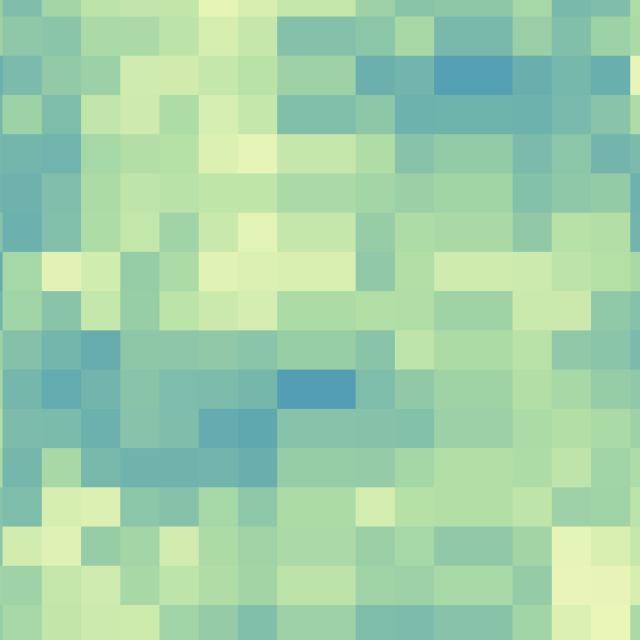
Reproduce this texture procedurally as a three.js fragment shader.

```glsl
// Mosaic of flat square cells, tinted from blue through green to pale yellow.
// Layered sines make the broad areas, blocky cellular noise the flat patches,
// and a sparse jitter the odd cells; a rank curve then sets the colour shares.

varying vec2 vUv;

const float CELL = 0.0613;               // side of one cell
const vec2 ORIGIN = vec2(0.004, 0.0547); // lower left corner of cell (0, 0)
const float EDGE = 0.018;                // half width of a cell edge, in cells
const float MERGE = 0.08;                // share of rows and columns repeated

const float BAND_GAIN = 0.78;            // level bands, strongest at mid width
const float COLUMN_GAIN = 0.56;          // upright stripes
const float SLANT_GAIN = 0.52;           // one slanted wave
const float PATCH_SIZE = 2.3;            // spacing of flat patches, in cells
const float PATCH_GAIN = 0.95;
const float JITTER_GAIN = 1.1;

const vec3 DEEP  = vec3(0.27, 0.58, 0.72);
const vec3 BLUE  = vec3(0.34, 0.63, 0.70);
const vec3 TEAL  = vec3(0.42, 0.69, 0.68);
const vec3 SAGE  = vec3(0.51, 0.75, 0.67);
const vec3 GREEN = vec3(0.60, 0.81, 0.65);
const vec3 LIME  = vec3(0.71, 0.88, 0.65);
const vec3 PALE  = vec3(0.86, 0.94, 0.70);
const vec3 CREAM = vec3(0.94, 0.97, 0.73);

const float PI = 3.14159;
const float TAU = 6.28319;

float hash(vec2 p) {
  return fract(sin(dot(p, vec2(127.1, 311.7))) * 43758.5);
}

// Cellular noise: the value, -1 to 1, of the nearest site in square distance
float patchValue(vec2 p) {
  vec2 base = floor(p);
  float nearest = 4.0;
  float value = 0.0;
  for (int y = -1; y <= 1; y++) {
    for (int x = -1; x <= 1; x++) {
      vec2 id = base + vec2(float(x), float(y));
      vec2 gap = abs(p - id - vec2(hash(id), hash(id + 41.3)));
      float reach = max(gap.x, gap.y);
      if (reach < nearest) {
        nearest = reach;
        value = 2.0 * hash(id + 73.9) - 1.0;
      }
    }
  }
  return value;
}

// Broad areas from layered sines
float areas(vec2 p) {
  float band = cos(2.0 * TAU * (p.y - 0.62)) * sin(PI * p.x);
  float column = -cos(TAU * (p.x - 0.62) / 0.75);
  float slant = cos(TAU * (0.8 * (p.y - 0.95) + p.x - 0.3));
  return BAND_GAIN * band + COLUMN_GAIN * column + SLANT_GAIN * slant;
}

// Colour for a rank from 0 to 1; the stops follow the area shares
vec3 ramp(float rank) {
  vec3 c = mix(DEEP, BLUE, clamp(rank / 0.045, 0.0, 1.0));
  c = mix(c, TEAL, clamp((rank - 0.045) / 0.095, 0.0, 1.0));
  c = mix(c, SAGE, clamp((rank - 0.14) / 0.155, 0.0, 1.0));
  c = mix(c, GREEN, clamp((rank - 0.295) / 0.215, 0.0, 1.0));
  c = mix(c, LIME, clamp((rank - 0.51) / 0.25, 0.0, 1.0));
  c = mix(c, PALE, clamp((rank - 0.76) / 0.16, 0.0, 1.0));
  return mix(c, CREAM, clamp((rank - 0.92) / 0.08, 0.0, 1.0));
}

// Flat colour of one cell; some rows and columns repeat their neighbour
vec3 cellColor(vec2 cell) {
  vec2 roll = vec2(hash(vec2(cell.x, 7.0)), hash(vec2(3.0, cell.y)));
  cell -= step(1.0 - MERGE, roll);

  float level = areas(ORIGIN + (cell + 0.5) * CELL);
  level += PATCH_GAIN * patchValue(cell / PATCH_SIZE + 5.2);
  level += JITTER_GAIN * pow(hash(cell + 19.7), 6.0) * sign(hash(cell + 8.1) - 0.5);

  return ramp(1.0 / (1.0 + exp(-1.7 * level)));
}

void main() {
  // Blend the four nearest cells across a thin edge
  vec2 p = (vUv - ORIGIN) / CELL - 0.5;
  vec2 cell = floor(p);
  vec2 w = smoothstep(0.5 - EDGE, 0.5 + EDGE, fract(p));
  vec3 low = mix(cellColor(cell), cellColor(cell + vec2(1.0, 0.0)), w.x);
  vec3 high = mix(cellColor(cell + vec2(0.0, 1.0)), cellColor(cell + 1.0), w.x);
  gl_FragColor = vec4(mix(low, high, w.y), 1.0);
}
```
